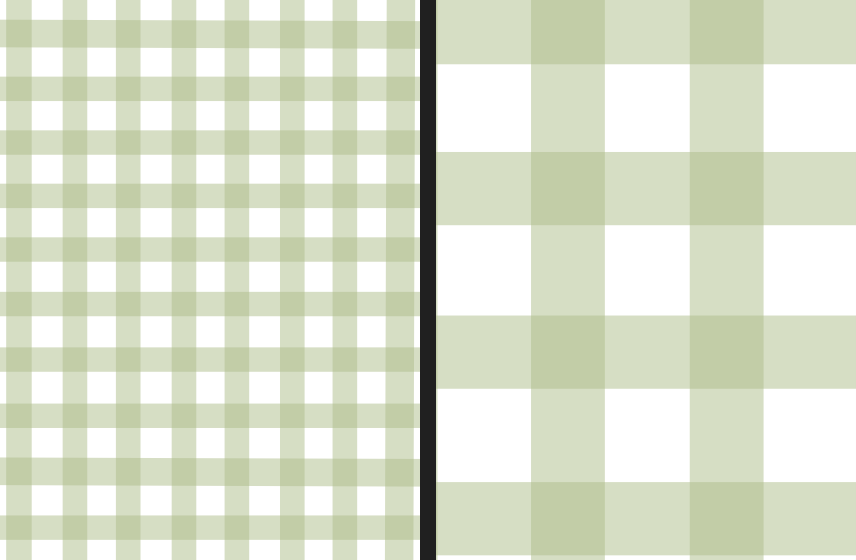
Left: the whole. Right: its middle third, enlarged.
A WebGL 2 fragment shader for this pattern:

```glsl
#version 300 es
precision highp float;
// Sage gingham: 8 vertical and 10 horizontal translucent bands on white.
// Each band is a smoothed 1D distance; two half-opaque layers of one tint
// darken where they cross. Spacing, width and lean drift slightly by band.
uniform vec2 u_resolution;
out vec4 fragColor;

// Coverage of a band, softened over one pixel of the given size
float band(float offset, float halfWidth, float pixel) {
    return clamp((halfWidth - abs(offset)) / pixel + 0.5, 0.0, 1.0);
}

// Vertical bands: alternating spacing, wider at the two outer edges
float columns(vec2 p, float pixel) {
    float cover = 0.0;
    for (int k = 0; k < 8; k++) {
        float i = float(k);
        float last = step(6.5, i);
        float center = 0.0467 + 0.12917 * i
            + 0.0023 * sin(0.449 * i) - 0.0016 * cos(3.1416 * i)
            - 0.0043 * last * (p.y - 0.5);
        float halfWidth = 0.0293 + 0.0011 * step(i, 0.5) + 0.0046 * last;
        cover = max(cover, band(p.x - center, halfWidth, pixel));
    }
    return cover;
}

// Horizontal bands: spacing drifts mid-canvas, every eighth is wide and leans
float rows(vec2 p, float pixel) {
    float cover = 0.0;
    for (int k = 0; k < 10; k++) {
        float i = float(k);
        float wide = 1.0 - step(0.5, mod(i, 8.0));
        float drift = sin(0.349 * (i - 0.3));
        float center = 0.0612 + 0.0979 * i - 0.0078 * drift * drift
            + 0.0026 * wide * (p.x - 0.5);
        float halfWidth = 0.0218 + 0.0029 * wide;
        cover = max(cover, band(p.y - center, halfWidth, pixel));
    }
    return cover;
}

void main() {
    // Canvas fractions, measured down from the top
    vec2 p = gl_FragCoord.xy / u_resolution;
    p.y = 1.0 - p.y;
    vec2 pixel = 1.0 / u_resolution;

    // Two half-opaque layers over white
    vec3 sage = vec3(0.68, 0.74, 0.54);
    vec3 color = vec3(1.0);
    color = mix(color, sage, 0.5 * columns(p, pixel.x));
    color = mix(color, sage, 0.5 * rows(p, pixel.y));
    fragColor = vec4(color, 1.0);
}
```
